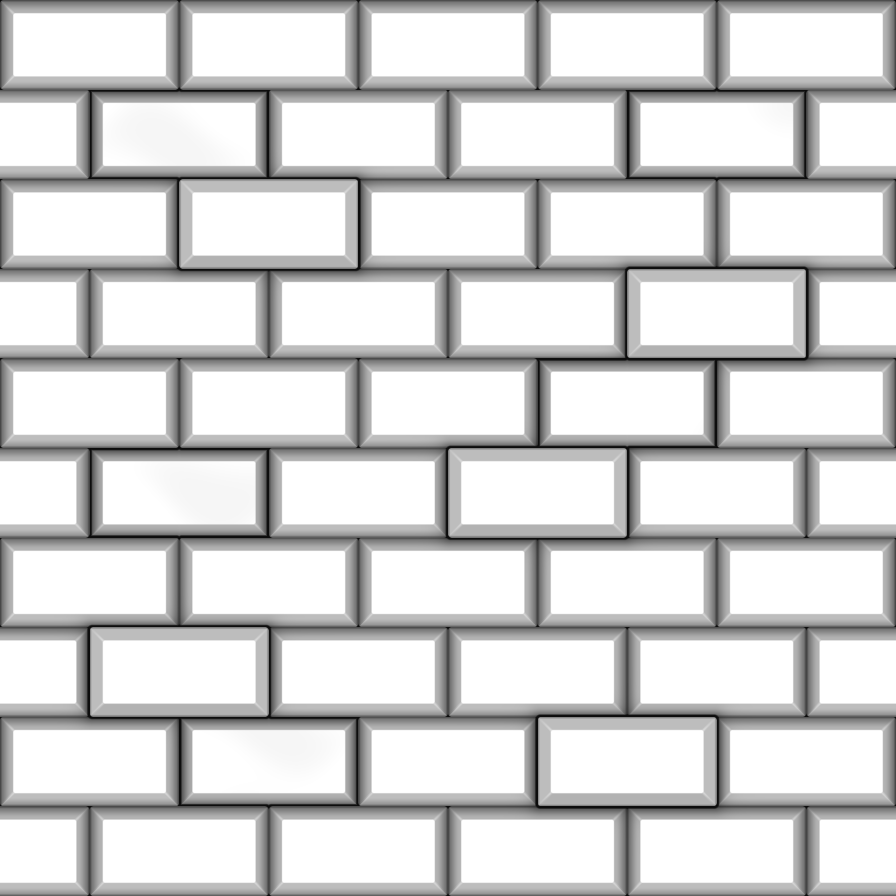
Give the GLSL for this pattern, as a three.js fragment shader.

```glsl
// Wall of bevelled white bricks in running bond, 5 across and 10 up.
// Each brick is a rounded box with shaded mitred bevels; a few bricks stand
// proud or sit back, and higher neighbours cast dark contact shadows.
varying vec2 vUv;

// Signed distance to a box with rounded corners.
float roundBox(vec2 p, vec2 halfSize, float radius) {
  vec2 q = abs(p) - halfSize + radius;
  return length(max(q, 0.0)) + min(max(q.x, q.y), 0.0) - radius;
}

// Every other course is shifted by half a brick.
float courseShift(float row) {
  return 0.5 * (1.0 - mod(row, 2.0));
}

// Brick number, wrapped at the canvas borders.
float brickNumber(vec2 id) {
  vec2 w = floor(mod(id + 0.5, vec2(5.0, 10.0)));
  return w.y * 5.0 + w.x;
}

bool isAny(float n, vec4 ids) {
  return any(lessThan(abs(ids - n), vec4(0.5)));
}

// 1 for raised bricks, -1 for recessed ones, 0 for flush ones.
float brickHeight(float n) {
  if (isAny(n, vec4(8, 10, 22, 33)) || abs(n - 36.0) < 0.5) return 1.0;
  if (isAny(n, vec4(6, 20, 28, 40)) || abs(n - 43.0) < 0.5) return -1.0;
  return 0.0;
}

// Bevel grey: t runs from the outer edge (0) to the flat face (1).
float bevelShade(vec2 p, vec2 inset, float t, float height) {
  float side = mix(0.40, 0.70, smoothstep(-0.1, 0.9, t));
  float top = mix(0.45, 0.70, smoothstep(0.0, 0.9, t));
  float bottom = mix(0.56, 0.74, smoothstep(0.0, 0.7, t));
  if (height > 0.5) {
    side = 0.74;
    top = 0.74;
    bottom = 0.70;
  }
  float flank = mix(bottom, top, step(0.0, p.y));
  float across = inset.x - inset.y;
  float shade = mix(side, flank, smoothstep(-0.01, 0.01, across));
  // Light along the mitre, dark along the outer rim.
  shade += 0.11 * t * (1.0 - smoothstep(0.0, 0.035, abs(across)));
  return shade * mix(0.65, 1.0, smoothstep(0.0, 0.03, min(inset.x, inset.y)));
}

void main() {
  // Local position in units of the brick height.
  vec2 grid = vUv * vec2(5.0, 10.0);
  float row = floor(grid.y);
  float x = grid.x - courseShift(row);
  vec2 id = vec2(floor(x), row);
  vec2 p = (vec2(x, grid.y) - id - 0.5) * vec2(2.0, 1.0);
  float n = brickNumber(id);
  float height = brickHeight(n);

  vec2 inset = vec2(1.0, 0.5) - abs(p);
  float t = clamp(min(inset.x, inset.y) / 0.147, 0.0, 1.0);
  float shade = bevelShade(p, inset, t, height);

  // Shadows from any neighbour that stands higher.
  float contact = 0.0;
  float soft = 0.0;
  for (int j = -1; j <= 1; j++) {
    for (int i = -1; i <= 1; i++) {
      float r = row + float(j);
      float nx = grid.x - courseShift(r);
      vec2 nid = vec2(floor(nx) + float(i), r);
      if (brickHeight(brickNumber(nid)) > height + 0.5) {
        vec2 q = (vec2(nx, grid.y) - nid - 0.5) * vec2(2.0, 1.0);
        float d = max(roundBox(q, vec2(1.0, 0.5), 0.03), 0.0);
        contact = max(contact, 1.0 - smoothstep(0.012, 0.036, d));
        soft = max(soft, 0.4 * exp(-14.0 * d));
      }
    }
  }
  shade = mix(shade * (1.0 - soft), 0.05, contact);

  // Dark notch where rounded corners meet.
  float corner = roundBox(p, vec2(1.0, 0.5), 0.07);
  shade = mix(shade, 0.05, smoothstep(0.002, 0.02, corner));

  // Flat white face, faintly clouded on recessed bricks.
  float cloud = sin(1.8 * p.x + 1.3 * n) + 0.5 * sin(5.0 * p.y + n + sin(3.0 * p.x));
  float face = 1.0 - 0.035 * smoothstep(0.3, 1.4, cloud) * max(-height, 0.0);
  float panel = roundBox(p, vec2(0.853, 0.353), 0.03);
  shade = mix(face, shade, smoothstep(-0.01, 0.01, panel));

  gl_FragColor = vec4(vec3(shade), 1.0);
}
```
